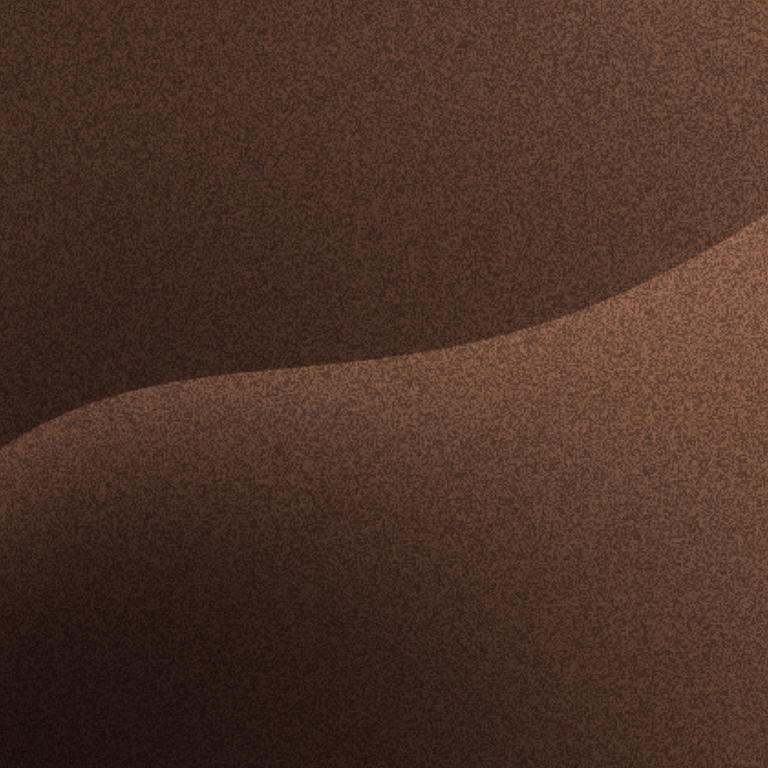
Reproduce this background procedurally as a Shadertoy shader.

```glsl
#define SHADOW_COLOR vec3(0.100, 0.052, 0.043)
#define LIGHT_COLOR vec3(0.520, 0.358, 0.279)
#define SHADOW_TONE 0.10
#define LIGHT_TONE 0.52
#define EDGE_SOFTNESS 0.002
#define GRAIN_CELLS 420.0
#define GRAIN_STRENGTH 0.55

float hash(vec2 p) {
    vec3 q = fract(p.xyx * vec3(0.1031, 0.1030, 0.0973));
    q += dot(q, q.yzx + 33.33);
    return fract((q.x + q.y) * q.z);
}

float valueNoise(vec2 p) {
    vec2 cell = floor(p);
    vec2 f = fract(p);
    f = f * f * (3.0 - 2.0 * f);
    float lower = mix(hash(cell), hash(cell + vec2(1.0, 0.0)), f.x);
    float upper = mix(hash(cell + vec2(0.0, 1.0)), hash(cell + 1.0), f.x);
    return mix(lower, upper, f.y);
}

// Height of the wavy ridge across the canvas
float ridgeHeight(float x) {
    float t = x - 0.4;
    return 0.523 + t * (0.0947 + t * (0.049 + t * (0.963 - 0.6385 * t)));
}

// Back surface: brighter to the right, shaded just above the ridge
float backTone(float x, float height) {
    return 0.20 + 0.18 * pow(x, 1.6) + 0.07 * smoothstep(0.0, 0.45, height);
}

// Front surface: lit crest that fades with depth, more slowly to the right
float frontTone(float x, float depth) {
    float crest = 0.36 + 0.16 * x;
    float base = 0.11 + 0.10 * x;
    float reach = 0.17 + 0.55 * x * x * x;
    return mix(base, crest, exp(-pow(depth / reach, 1.3)));
}

void mainImage(out vec4 fragColor, in vec2 fragCoord) {
    vec2 uv = fragCoord / iResolution.xy;
    float height = uv.y - ridgeHeight(uv.x);

    // Join the two surfaces along the ridge
    float back = backTone(uv.x, max(height, 0.0));
    float front = frontTone(uv.x, max(-height, 0.0));
    float tone = mix(front, back, smoothstep(-EDGE_SOFTNESS, EDGE_SOFTNESS, height));

    // Fine grain scales with the light
    float grain = valueNoise(uv * GRAIN_CELLS) - 0.5;
    tone *= 1.0 + GRAIN_STRENGTH * grain;

    float light = (tone - SHADOW_TONE) / (LIGHT_TONE - SHADOW_TONE);
    vec3 color = mix(SHADOW_COLOR, LIGHT_COLOR, light);
    fragColor = vec4(clamp(color, 0.0, 1.0), 1.0);
}
```
